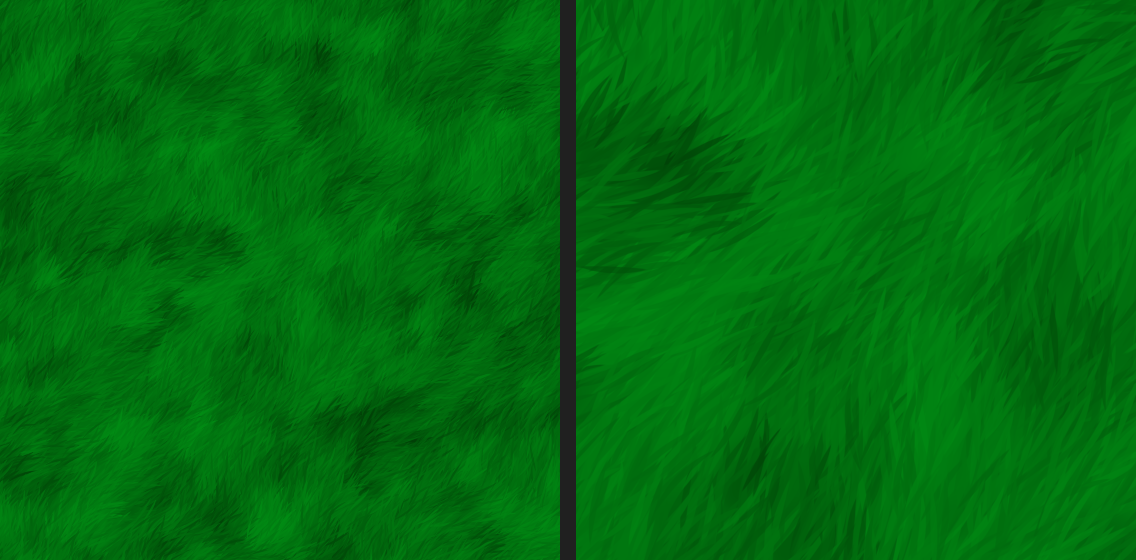
Left: the whole. Right: its middle third, enlarged.
This texture is drawn by a WebGL 1 fragment shader. Its source:

```glsl
precision highp float;
uniform vec2 u_resolution;

const int LAYERS = 18;
const float BLADE_GRID = 30.0;
const float HALF_LENGTH = 0.030;
const float HALF_WIDTH = 0.0020;

vec2 hash22(vec2 p) {
  vec3 q = fract(p.xyx * vec3(0.1031, 0.1030, 0.0973));
  q += dot(q, q.yzx + 33.33);
  return fract((q.xx + q.yz) * q.zy);
}

// Soft cellular noise: random cell values blended by distance to their points.
float softCells(vec2 p, float seed) {
  vec2 cell = floor(p);
  float total = 0.0;
  float weights = 0.0;
  for (int j = -1; j <= 1; j++) {
    for (int i = -1; i <= 1; i++) {
      vec2 id = cell + vec2(float(i), float(j));
      vec2 d = id + hash22(id + seed) - p;
      float w = exp(-5.0 * dot(d, d));
      total += w * hash22(id + seed + 71.7).x;
      weights += w;
    }
  }
  return total / weights;
}

// Signed lightness of the clumps, broad patches plus small tufts.
float clumpTone(vec2 p) {
  float broad = softCells(p * 10.0, 13.0);
  float tufts = softCells(p * 27.0, 41.0);
  return 0.46 * broad + 0.54 * tufts - 0.5;
}

// Direction in which the grass is combed.
float combAngle(vec2 p) {
  float sway = sin(11.0 * p.x + 6.0 * p.y + 2.0 * sin(9.0 * p.y));
  float swirl = sin(23.0 * p.y - 17.0 * p.x + 1.5 * sin(14.0 * p.x));
  return 0.86 + 0.26 * sway + 0.26 * swirl;
}

// Coverage of a curved, tapered blade centred at the origin.
float bladeMask(vec2 d, vec2 dir, float bend, float halfLength, float pixel) {
  float along = dot(d, dir);
  float across = dot(d, vec2(-dir.y, dir.x)) - bend * along * along;
  float u = along / halfLength;
  float taper = max(1.0 - u * u, 0.0);
  float edge = 0.5 * pixel + 0.0002;
  float width = HALF_WIDTH * taper;
  return (1.0 - smoothstep(width - edge, width + edge, abs(across)))
    * smoothstep(0.0, 0.35, taper);
}

vec3 grassColor(float tone) {
  float green = clamp(0.428 + 0.26 * tone - 0.1 * tone * tone, 0.2, 0.6);
  return vec3(0.0, green, 0.18 * green - 0.022);
}

void main() {
  float pixel = 1.0 / min(u_resolution.x, u_resolution.y);
  vec2 p = gl_FragCoord.xy * pixel;
  vec2 cell = floor(p * BLADE_GRID);

  // Soft undergrowth
  float tone = clumpTone(p);

  // Overlapping blades, each tinted by the clump at its root
  for (int layer = 0; layer < LAYERS; layer++) {
    vec2 seed = float(layer) * vec2(57.0, 31.0);
    for (int j = -1; j <= 1; j++) {
      for (int i = -1; i <= 1; i++) {
        vec2 id = cell + vec2(float(i), float(j));
        vec2 center = (id + hash22(id + seed)) / BLADE_GRID;
        vec2 shape = hash22(id + seed + 19.3);
        float angle = combAngle(center) + 0.9 * (shape.x - 0.5);
        vec2 dir = vec2(cos(angle), sin(angle));
        float bend = 12.0 * (shape.y - 0.5);
        float halfLength = HALF_LENGTH * mix(0.65, 1.0, fract(shape.x * 7.0));
        float mask = bladeMask(p - center, dir, bend, halfLength, pixel);
        if (mask > 0.0) {
          float tint = 0.5 * (fract(shape.y * 11.0) - 0.5);
          float bladeTone = clumpTone(center - 0.8 * halfLength * dir) + tint;
          tone = mix(tone, bladeTone, 0.7 * mask);
        }
      }
    }
  }

  gl_FragColor = vec4(grassColor(tone), 1.0);
}
```
